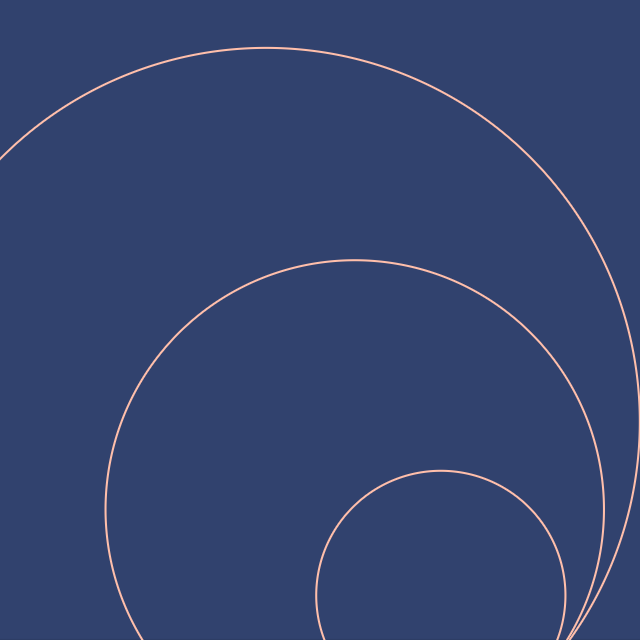
A three.js fragment shader for this background:

```glsl
// Three thin coral rings on a flat navy ground, nested toward the lower right.
// Each ring is a circle distance outline; a loop grows the radius evenly
// while the centre drifts up and to the left.

varying vec2 vUv;

const vec3 NAVY = vec3(0.192, 0.259, 0.431);
const vec3 CORAL = vec3(1.0, 0.749, 0.671);

const int RING_COUNT = 3;
const float RING_RADIUS = 0.1947;
const float HALF_WIDTH = 0.0016;

const vec2 FIRST_CENTRE = vec2(0.6888, 0.0697);
const vec2 CENTRE_STEP = vec2(-0.1345, 0.1343);
const vec2 STEP_GROWTH = vec2(-0.0042, 0.0028);

// Centre of ring k, with a step that lengthens slightly each time
vec2 ringCentre(float k) {
  return FIRST_CENTRE + k * CENTRE_STEP + 0.5 * k * (k - 1.0) * STEP_GROWTH;
}

// Smooth coverage of a circular outline
float ringMask(vec2 p, vec2 centre, float radius, float halfWidth, float blur) {
  float dist = abs(length(p - centre) - radius);
  return clamp(0.5 + (halfWidth - dist) / blur, 0.0, 1.0);
}

void main() {
  float blur = max(fwidth(vUv.x), 0.0001);

  // Ground with a faint shade along the lowest edge
  float edgeShade = 1.0 - smoothstep(0.0, 0.003, vUv.y);
  vec3 colour = NAVY * (1.0 - 0.1 * edgeShade);

  // Nested rings
  float rings = 0.0;
  for (int i = 0; i < RING_COUNT; i++) {
    float k = float(i);
    float radius = RING_RADIUS * (k + 1.0);
    rings = max(rings, ringMask(vUv, ringCentre(k), radius, HALF_WIDTH, blur));
  }

  gl_FragColor = vec4(mix(colour, CORAL, rings), 1.0);
}
```
